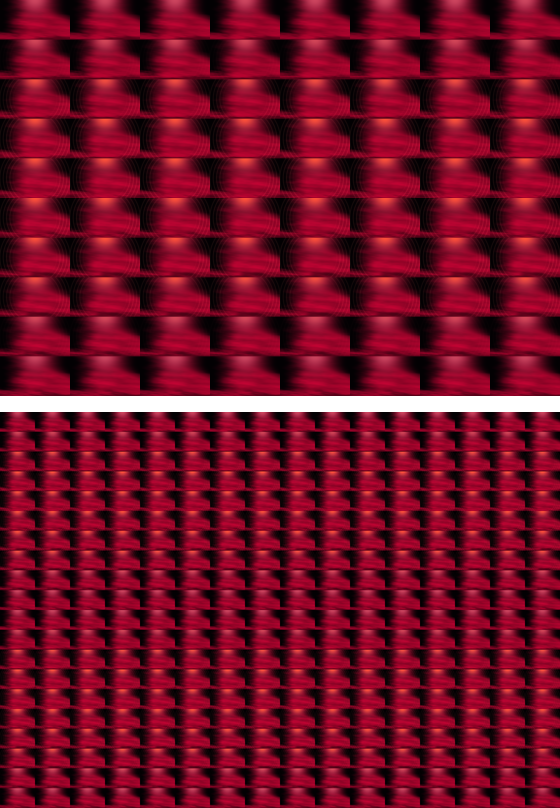
Top: one tile. Bottom: repeated 2 by 2.
Give the GLSL for this pattern, as a Shadertoy shader.

```glsl
const vec2 GRID = vec2(8.0, 10.0);            // repeats across and down
const float CELL_ASPECT = 16.0 / 9.0;
const vec3 NIGHT = vec3(0.012, 0.004, 0.012);
const vec3 CRIMSON = vec3(0.63, 0.01, 0.165);
const vec3 PINK = vec3(0.70, 0.17, 0.31);
const vec3 ROSE = vec3(0.80, 0.27, 0.37);
const vec3 ORANGE = vec3(1.0, 0.32, 0.22);
const vec3 RING_TINT = vec3(0.075, 0.04, 0.03);
const vec2 LAMP = vec2(0.5, 1.02);            // glow centre in the cell
const vec2 HALO_SIZE = vec2(0.33, 0.38);      // in cell heights
const vec2 CORE_SIZE = vec2(0.23, 0.20);
const float RING_STEP = 0.085;
const float RING_WIDTH = 0.022;
const vec2 MIST_PERIOD = vec2(2.0, 6.0);
const float MIST_DRIFT = 0.10;
const int MIST_OCTAVES = 4;
const int SAMPLES = 3;
const float TAU = 6.28318;

vec2 gradientAt(vec2 lattice, vec2 period) {
    lattice = mod(lattice, period);
    float angle = TAU * fract(sin(dot(lattice, vec2(127.1, 311.7))) * 43758.5);
    return vec2(cos(angle), sin(angle));
}

// Gradient noise that wraps after a whole period
float gradientNoise(vec2 p, vec2 period) {
    vec2 i = floor(p), f = p - i;
    vec2 u = f * f * f * (f * (f * 6.0 - 15.0) + 10.0);
    vec2 e = vec2(1.0, 0.0);
    float a = dot(gradientAt(i, period), f);
    float b = dot(gradientAt(i + e.xy, period), f - e.xy);
    float c = dot(gradientAt(i + e.yx, period), f - e.yx);
    float d = dot(gradientAt(i + e.xx, period), f - e.xx);
    return mix(mix(a, b, u.x), mix(c, d, u.x), u.y);
}

float mistNoise(vec2 p) {
    float sum = 0.0, amplitude = 1.0;
    vec2 period = MIST_PERIOD;
    for (int i = 0; i < MIST_OCTAVES; i++) {
        sum += amplitude * gradientNoise(p * period, period);
        amplitude *= 0.5;
        period *= 2.0;
    }
    return sum;
}

float bell(vec2 d, vec2 size) {
    d /= size;
    return exp(-dot(d, d));
}

// Red haze: a broad column leaning right over a low bank
float hazeAmount(vec2 p, float mist) {
    float left = smoothstep(0.04, 0.43, p.x + 0.07 * mist);
    float spread = 1.0 - smoothstep(0.30, 0.78, p.y + 0.08 * mist);
    float right = 1.0 - smoothstep(0.58, 0.96, p.x - 0.40 * spread);
    float bank = 1.0 - smoothstep(0.07, 0.25, p.y + 0.12 * mist);
    float haze = max(left * right, 0.92 * bank);
    haze *= mix(1.0, 0.72, smoothstep(0.35, 0.95, p.y));
    haze *= mix(0.55, 1.0, smoothstep(0.0, 0.11, p.y + 0.12 * mist));
    return haze * (1.0 + 0.30 * mist);
}

// Faint arcs around the cell centre
float ringAmount(vec2 p) {
    float r = length((p - 0.5) * vec2(CELL_ASPECT, 1.0));
    float d = abs(fract(r / RING_STEP) - 0.5) * RING_STEP;
    float line = 1.0 - smoothstep(0.3 * RING_WIDTH, RING_WIDTH, d);
    return line * smoothstep(0.50, 0.66, r) * (1.0 - smoothstep(0.88, 0.97, r));
}

vec3 cellColor(vec2 p, float row) {
    // Rows vary smoothly and return to the start after the last one
    float phase = TAU * (row + 0.5) / GRID.y;
    float middle = smoothstep(0.05, 0.65, 0.5 - 0.5 * cos(phase));
    vec2 drift = MIST_DRIFT * vec2(cos(phase), sin(phase));
    float mist = mistNoise(p + drift + vec2(0.0, 0.12 * p.x));

    vec3 color = mix(NIGHT, CRIMSON, hazeAmount(p, mist));
    color += RING_TINT * ringAmount(p) * middle;

    // Lamp glow at the top edge
    vec2 d = (p - LAMP) * vec2(CELL_ASPECT, 1.0);
    color = mix(color, PINK, 0.85 * bell(d, HALO_SIZE));
    return mix(color, mix(ROSE, ORANGE, middle), bell(d, CORE_SIZE));
}

void mainImage(out vec4 fragColor, in vec2 fragCoord) {
    // Subsamples smooth the cell borders and arcs
    vec3 total = vec3(0.0);
    for (int j = 0; j < SAMPLES; j++) {
        for (int i = 0; i < SAMPLES; i++) {
            vec2 offset = (vec2(i, j) + 0.5) / float(SAMPLES) - 0.5;
            vec2 grid = (fragCoord + offset) / iResolution.xy * GRID;
            total += cellColor(fract(grid), floor(grid.y));
        }
    }
    fragColor = vec4(clamp(total / float(SAMPLES * SAMPLES), 0.0, 1.0), 1.0);
}
```
